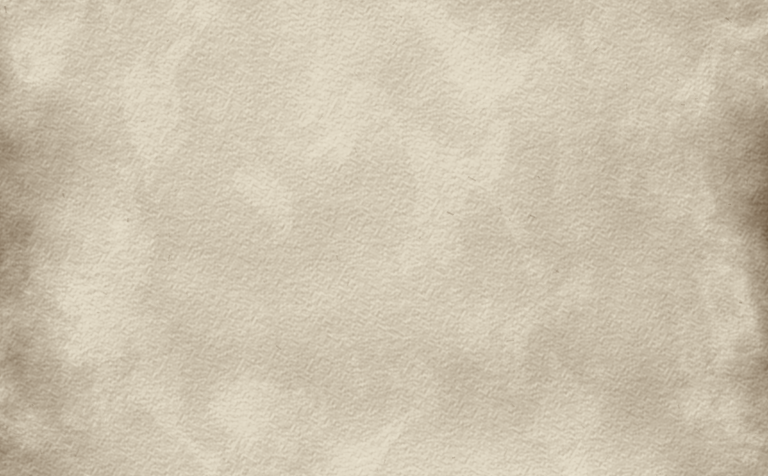
Reproduce this texture procedurally as a Shadertoy shader.

```glsl
const vec3 PAPER = vec3(0.829, 0.790, 0.711);    // middle tone
const vec3 TONE_TINT = vec3(0.92, 1.02, 1.05);   // colour change per unit of tone
const vec2 LIGHT_DIR = vec2(-0.35, 0.94);
const float GRAIN_FREQ = 205.0;                  // grains per canvas height
const float GRAIN_DEPTH = 0.078;
const float SPECKLE_DEPTH = 0.030;
const float MOTTLE_DEPTH = 0.12;
const float PATCH_DEPTH = 0.034;
const float EDGE_DEPTH = 0.21;
const float EDGE_WIDTH = 0.075;
const float WEAVE_DEPTH = 0.016;
const float FIBRE_CELLS = 20.0;
const float FIBRE_DEPTH = 0.10;

float hash(vec2 p) {
    vec3 q = fract(p.xyx * vec3(0.1031, 0.1030, 0.0973));
    q += dot(q, q.yzx + 33.33);
    return fract((q.x + q.y) * q.z);
}

float noise(vec2 p) {
    vec2 i = floor(p), f = fract(p);
    f = f * f * (3.0 - 2.0 * f);
    return mix(mix(hash(i), hash(i + vec2(1, 0)), f.x),
               mix(hash(i + vec2(0, 1)), hash(i + vec2(1, 1)), f.x), f.y);
}

// Layered noise around 0.5, a larger gain gives rougher outlines
float fbm(vec2 p, float gain) {
    float sum = 0.0, amp = 1.0, total = 0.0;
    for (int i = 0; i < 6; i++) {
        sum += amp * noise(p);
        total += amp;
        p = mat2(1.6, 1.2, -1.2, 1.6) * p + 17.3;
        amp *= gain;
    }
    return sum / total;
}

float glow(vec2 p, vec2 centre, vec2 size) {
    vec2 d = (p - centre) / size;
    return exp(-dot(d, d));
}

// Pressed pulp surface: fine grains over slightly larger ones
float pulpHeight(vec2 p) {
    vec2 q = mat2(0.87, 0.49, -0.49, 0.87) * p * GRAIN_FREQ;
    return noise(q) + 0.4 * noise(mat2(0.5, -0.2, 0.2, 0.5) * q + 41.0);
}

float emboss(vec2 p) {
    vec2 offset = LIGHT_DIR * 0.5 / GRAIN_FREQ;
    return pulpHeight(p - offset) - pulpHeight(p + offset);
}

// Sparse short dark hairs, one candidate per cell
float fibres(vec2 p, float pixel) {
    vec2 cell = floor(p * FIBRE_CELLS);
    float ink = 0.0;
    for (int y = -1; y <= 1; y++)
    for (int x = -1; x <= 1; x++) {
        vec2 id = cell + vec2(x, y);
        float present = step(0.82, hash(id + 7.1));
        vec2 centre = (id + vec2(hash(id + 3.7), hash(id + 9.2))) / FIBRE_CELLS;
        float angle = 6.2832 * hash(id + 21.4);
        vec2 axis = vec2(cos(angle), sin(angle));
        float halfLength = 0.001 + 0.007 * pow(hash(id + 31.8), 4.0);
        vec2 d = p - centre;
        d -= axis * clamp(dot(d, axis), -halfLength, halfLength);
        float line = 1.0 - smoothstep(0.0004, 0.0010 + pixel, length(d));
        ink = max(ink, present * line * (0.2 + 0.8 * hash(id + 5.5)));
    }
    return ink;
}

// Broad light and shade over the sheet, u runs 0 to 1 on both axes
float broadTone(vec2 u) {
    float tone = 0.030 * glow(u, vec2(0.32, 0.78), vec2(0.30, 0.45));
    tone += 0.022 * glow(u, vec2(0.12, 0.35), vec2(0.10, 0.25));
    tone += 0.028 * glow(u, vec2(0.35, 0.0), vec2(0.40, 0.12));
    tone -= 0.036 * glow(u, vec2(0.55, 0.24), vec2(0.42, 0.13));
    return tone - 0.014 * smoothstep(0.4, 0.95, u.x);
}

float edgeStain(vec2 u, float mottle) {
    float left = exp(-u.x / EDGE_WIDTH) * (0.55 + 0.5 * glow(u, vec2(0.0, 0.3), vec2(1.0, 0.4)));
    float right = exp((u.x - 1.0) / EDGE_WIDTH) * (0.45 + 0.5 * glow(u, vec2(1.0, 0.4), vec2(1.0, 0.4)));
    float ends = 0.08 * exp((u.y - 1.0) / 0.03);
    return (left + right) * clamp(1.0 + 4.5 * (0.5 - mottle), 0.3, 1.7) + ends;
}

void mainImage(out vec4 fragColor, in vec2 fragCoord) {
    vec2 p = fragCoord / iResolution.y;
    vec2 u = fragCoord / iResolution.xy;

    // Cloudy mottling and pale worn patches with ragged rims
    float mottle = fbm(p * 6.0 + 5.0, 0.62);
    vec2 warp = vec2(noise(p * 7.0 + 11.0), noise(p * 7.0 + 29.0)) - 0.5;
    float wear = fbm(p * vec2(9.0, 6.5) + warp + 63.0, 0.64);
    float patches = smoothstep(0.53, 0.64, wear);

    // Faint laid lines and fine surface grain
    float weave = noise(p * vec2(16.0, 130.0)) + 0.5 * noise(p * vec2(120.0, 14.0) + 50.0) - 0.75;
    float speckle = noise(p * GRAIN_FREQ * 1.3 + 90.0) - 0.5;

    float tone = broadTone(u) - 0.006;
    tone += MOTTLE_DEPTH * (mottle - 0.5);
    tone += PATCH_DEPTH * patches;
    tone += WEAVE_DEPTH * weave;
    tone += GRAIN_DEPTH * emboss(p) + SPECKLE_DEPTH * speckle;
    tone -= EDGE_DEPTH * edgeStain(u, mix(mottle, wear, 0.5));
    tone -= FIBRE_DEPTH * fibres(p, 1.0 / iResolution.y);

    // Keep highlights soft
    tone = min(tone, 0.05 + 0.5 * max(tone - 0.05, 0.0));
    fragColor = vec4(PAPER + tone * TONE_TINT, 1.0);
}
```
